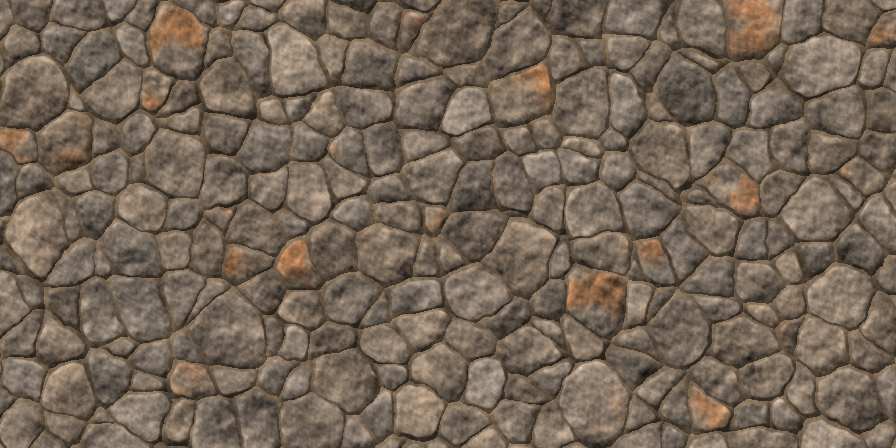
Give the GLSL for this texture, as a Shadertoy shader.

```glsl
// Dry rubble wall of grey-brown stones set in thin, shadowed mortar.
// A warped, weighted Voronoi diagram gives stones of mixed size; smoothed
// edge distances round them, and layered noise adds relief, grain and rust.

#define ROWS 11.0          // stones per canvas height
#define JITTER 0.82        // scatter of the stone centres
#define SIZE_SPREAD 0.85   // extra reach of the largest stones
#define ROUNDING 15.0      // higher gives sharper corners
#define GAP 0.052          // mean half width of the joints
#define RIM_LIGHT 0.12     // shading of the stone shoulders
#define RELIEF 0.55        // strength of the chipped surface
#define GRAIN 0.15         // strength of the fine speckle
#define STONE_TONE 0.436
#define MORTAR_TONE 0.315
#define STONE_TINT vec3(1.125, 1.0, 0.875)
#define LIGHT_DIR vec2(-0.45, 0.89)

float hash(vec2 p) {
    return fract(sin(dot(p, vec2(127.1, 311.7))) * 43758.547);
}

float noise(vec2 p) {
    vec2 i = floor(p), f = fract(p);
    f = f * f * (3.0 - 2.0 * f);
    return mix(mix(hash(i), hash(i + vec2(1, 0)), f.x),
               mix(hash(i + vec2(0, 1)), hash(i + vec2(1, 1)), f.x), f.y);
}

float fbm(vec2 p) {
    float sum = 0.0, amp = 0.52;
    for (int i = 0; i < 4; i++) {
        sum += amp * noise(p);
        p = mat2(1.6, 1.2, -1.2, 1.6) * p + 7.3;
        amp *= 0.5;
    }
    return sum;
}

vec2 noisePair(vec2 p) {
    return vec2(noise(p), noise(p + 41.7)) - 0.5;
}

// Centre of the stone in a grid cell
vec2 stoneCentre(vec2 cell) {
    vec2 r = vec2(hash(cell), hash(cell + 57.3));
    return cell + 0.5 + JITTER * (r - 0.5);
}

// Squared distance, reduced for stones of larger size
float stonePower(vec2 p, vec2 cell) {
    vec2 d = p - stoneCentre(cell);
    return dot(d, d) - SIZE_SPREAD * pow(hash(cell + 19.1), 3.0);
}

struct Stone { vec2 cell; vec2 offset; vec2 outward; float edge; };

Stone findStone(vec2 p) {
    Stone s;
    vec2 base = floor(p);
    float best = 1e3;
    for (int y = -2; y <= 2; y++)
    for (int x = -2; x <= 2; x++) {
        vec2 cell = base + vec2(x, y);
        float power = stonePower(p, cell);
        if (power < best) { best = power; s.cell = cell; }
    }
    // Blend the distances and directions to all borders
    vec2 centre = stoneCentre(s.cell), direction = vec2(0);
    float total = 1e-6;
    for (int y = -2; y <= 2; y++)
    for (int x = -2; x <= 2; x++) {
        vec2 cell = base + vec2(x, y);
        if (cell == s.cell) continue;
        vec2 across = stoneCentre(cell) - centre;
        float span = max(length(across), 0.05);
        float border = (stonePower(p, cell) - best) / (2.0 * span);
        float weight = exp(-ROUNDING * border);
        direction += weight * across / span;
        total += weight;
    }
    s.offset = p - centre;
    s.outward = direction / total;
    s.edge = -log(total) / ROUNDING;
    return s;
}

void mainImage(out vec4 fragColor, in vec2 fragCoord) {
    vec2 uv = fragCoord / iResolution.y;

    // Bend the layout, then roughen its edges
    vec2 bent = uv + 0.06 * noisePair(uv * 2.6) + 0.016 * noisePair(uv * 17.0)
              + 0.007 * noisePair(uv * 52.0);
    Stone s = findStone(bent * ROWS);
    float id = hash(s.cell + 3.7);
    float lit = dot(s.outward, LIGHT_DIR);

    // Surface noise, shifted per stone so that it breaks at the joints
    vec2 surface = uv + 5.0 * vec2(id, hash(s.cell + 8.9));
    float blotch = fbm(surface * 13.0) - 0.5;
    float relief = fbm(surface * 32.0) - fbm(surface * 32.0 + 0.35 * LIGHT_DIR);
    float grain = 0.6 * noise(uv * 125.0) + 0.4 * noise(uv * 230.0 + 9.0) - 0.5;

    // Stone face: own tone, slanted plane, lit shoulders
    float gap = GAP * (0.5 + noise(uv * 19.0 + 30.0));
    float rim = 1.0 - smoothstep(gap, gap + 0.17, s.edge);
    float slant = dot(s.offset, vec2(cos(id * 40.0), sin(id * 40.0)));
    float tone = STONE_TONE + 0.11 * (id - 0.5) + 0.28 * blotch + 0.07 * slant
               + RELIEF * relief + GRAIN * grain + RIM_LIGHT * rim * lit;
    vec3 tint = STONE_TINT + 0.05 * (hash(s.cell + 6.1) - 0.5) * vec3(1, 0, -1);
    vec3 stone = tone * tint;

    // Rust stains on a few stones
    float rust = step(0.86, hash(s.cell + 77.0))
               * smoothstep(0.48, 0.75, fbm(surface * 9.0 + 3.0));
    stone *= mix(vec3(1), vec3(1.15, 0.92, 0.72), rust);

    // Mortar: sandy where lit, dark beneath the stone above
    float soil = MORTAR_TONE + 0.14 * lit + 0.26 * (fbm(uv * 24.0) - 0.5)
               + GRAIN * grain;
    vec3 mortar = max(soil, 0.13) * vec3(1.18, 1.0, 0.80);

    float soft = max(0.028, 0.8 * ROWS / iResolution.y);
    float mask = smoothstep(gap - soft, gap + soft, s.edge);
    fragColor = vec4(clamp(mix(mortar, stone, mask), 0.0, 1.0), 1.0);
}
```
